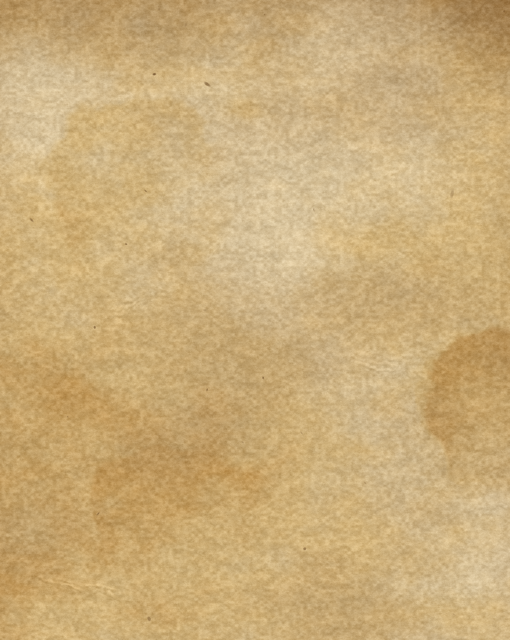
Give the GLSL for this texture, as a Shadertoy shader.

```glsl
// Aged paper: pale and amber clouds, water stains with darker rims, creases,
// fibrous grain and scattered specks. Layers of value noise set a warmth and
// a shade, which pick the colour; lengths are in units of the canvas height.

#define PALE   vec3(0.855, 0.770, 0.610)
#define GOLD   vec3(0.815, 0.695, 0.475)
#define AMBER  vec3(0.735, 0.575, 0.335)
#define DUN    vec3(0.710, 0.590, 0.410)
#define UMBER  vec3(0.560, 0.405, 0.220)
#define SPECK  vec3(0.42, 0.29, 0.15)
#define GRAIN_SCALE  220.0
#define GRAIN_AMOUNT 0.21
#define MOTTLE_AMOUNT 0.13
#define SPECK_CELLS  11.0
#define SPECK_SHARE  0.26

float hash(vec2 p) {
    vec3 q = fract(vec3(p.xyx) * 0.1031);
    q += dot(q, q.yzx + 33.33);
    return fract((q.x + q.y) * q.z);
}

float noise(vec2 p) {
    vec2 i = floor(p), f = fract(p);
    f = f * f * (3.0 - 2.0 * f);
    return mix(mix(hash(i), hash(i + vec2(1, 0)), f.x),
               mix(hash(i + vec2(0, 1)), hash(i + vec2(1, 1)), f.x), f.y);
}

// Layered noise, centred on zero
float fbm(vec2 p) {
    float sum = 0.0, gain = 0.5;
    for (int i = 0; i < 5; i++) {
        sum += gain * (noise(p) - 0.5);
        p = mat2(1.6, 1.2, -1.2, 1.6) * p + 17.3;
        gain *= 0.5;
    }
    return sum;
}

float blob(vec2 p, vec2 centre, vec2 radius) {
    vec2 q = (p - centre) / radius;
    return exp(-dot(q, q));
}

// Stain with a crisp, ragged edge on its upper left that fades to the lower right
float stain(vec2 p, vec2 centre, vec2 radius) {
    vec2 q = (p - centre) / radius;
    float d = length(q) - 1.0 + 0.8 * fbm(p * 11.0 + centre * 40.0);
    float side = smoothstep(-0.8, 0.7, dot(q, vec2(-0.6, 0.8)));
    float body = smoothstep(0.05, -0.10, d);
    float rim = body * exp(-5.0 * max(-d, 0.0));
    return (0.65 * body + 0.45 * rim) * side;
}

// Wrinkle from a to b: broken light ridges with faint shadows below them
float crease(vec2 p, vec2 a, vec2 b, float strength) {
    vec2 along = normalize(b - a), q = p - a;
    float t = dot(q, along) / length(b - a);
    float d = dot(q, vec2(-along.y, along.x));
    d += 0.030 * fbm(vec2(t * 5.0, d * 20.0) + a * 50.0);
    float window = smoothstep(-0.1, 0.25, t) * smoothstep(1.1, 0.7, t);
    float ridges = 0.0;
    for (int i = 0; i < 3; i++) {
        float k = float(i), e = d - 0.008 * (k - 1.0);
        float broken = smoothstep(0.3, 0.8, noise(vec2(t * 9.0 + k * 9.0, k) + a * 30.0));
        float light = exp(-pow(e / 0.0028, 2.0));
        float dark = exp(-pow((e + 0.004) / 0.002, 2.0));
        ridges += broken * (light - 0.7 * dark);
    }
    return strength * window * ridges;
}

// Small tilted flecks, at most one per cell; returns their cover
float specks(vec2 p) {
    vec2 g = p * SPECK_CELLS, cell = floor(g);
    vec2 centre = 0.15 + 0.7 * vec2(hash(cell + 3.1), hash(cell + 71.7));
    float angle = 6.2832 * hash(cell + 19.9), size = hash(cell + 43.3);
    vec2 q = (fract(g) - centre) / SPECK_CELLS;
    q = mat2(cos(angle), -sin(angle), sin(angle), cos(angle)) * q;
    q.x *= mix(0.4, 1.0, hash(cell + 5.5));
    float radius = mix(0.0008, 0.0026, size * size);
    float cover = smoothstep(radius + 0.0012, radius - 0.0012, length(q));
    return cover * step(hash(cell + 88.8), SPECK_SHARE) * mix(0.2, 0.8, hash(cell + 61.1));
}

void mainImage(out vec4 fragColor, in vec2 fragCoord) {
    vec2 p = fragCoord / iResolution.y;
    float cloud = fbm(p * 5.0 + 5.0);
    float mottle = fbm(p * vec2(18.0, 24.0) + 40.0);

    // Warmth: broad discoloration, then stains
    float warm = 0.33 + 1.0 * cloud + 0.6 * mottle;
    warm += 0.60 * blob(p, vec2(0.20, 0.27), vec2(0.30, 0.28));
    warm += 0.25 * blob(p, vec2(0.80, 0.66), vec2(0.14, 0.22));
    warm -= 0.35 * blob(p, vec2(0.48, 0.64), vec2(0.22, 0.22));
    warm -= 0.35 * blob(p, vec2(0.72, 0.15), vec2(0.18, 0.20));
    warm -= 0.25 * blob(p, vec2(0.10, 0.84), vec2(0.30, 0.10));
    warm += 0.50 * stain(p, vec2(0.20, 0.69), vec2(0.15, 0.14));
    warm += 0.95 * stain(p, vec2(0.82, 0.35), vec2(0.15, 0.13));
    warm += 0.35 * stain(p, vec2(0.28, 0.20), vec2(0.14, 0.10));
    warm += 0.45 * blob(p, vec2(0.384, 0.83), vec2(0.030, 0.014));
    vec3 col = mix(PALE, GOLD, smoothstep(-0.05, 0.55, warm));
    col = mix(col, AMBER, smoothstep(0.50, 1.15, warm));

    // Shade: dusty patches and darkened top, corner and sides
    float dust = smoothstep(-0.04, 0.30, fbm(p * vec2(3.5, 6.0) + 81.0));
    col = mix(col, DUN, 0.40 * dust);
    float top = smoothstep(0.85, 1.06, p.y + 0.25 * cloud);
    float corner = blob(p, vec2(0.80, 1.02), vec2(0.26, 0.15));
    float sides = smoothstep(0.33, 0.44, abs(p.x - 0.4));
    col = mix(col, UMBER, clamp(0.42 * top + 0.36 * corner + 0.13 * sides, 0.0, 0.8));

    // Surface: creases, horizontal streaks, mottling and fibres
    float relief = crease(p, vec2(0.15, 0.512), vec2(0.28, 0.550), 0.045)
                 + crease(p, vec2(0.49, 0.462), vec2(0.70, 0.412), 0.045)
                 + crease(p, vec2(0.01, 0.118), vec2(0.22, 0.073), 0.065);
    float streaks = fbm(p * vec2(16.0, 65.0) + 9.0);
    float fibres = fbm(p * vec2(0.8, 1.0) * GRAIN_SCALE);
    float fleece = fbm(p * vec2(75.0, 110.0) + 30.0);
    col *= 1.0 + MOTTLE_AMOUNT * (0.6 * mottle + 0.5 * streaks + 0.6 * fleece);
    col += GRAIN_AMOUNT * fibres * vec3(0.9, 1.0, 1.1) + relief;

    col = mix(col, SPECK, specks(p + 0.004 * mottle));
    fragColor = vec4(clamp(col, 0.0, 1.0), 1.0);
}
```
